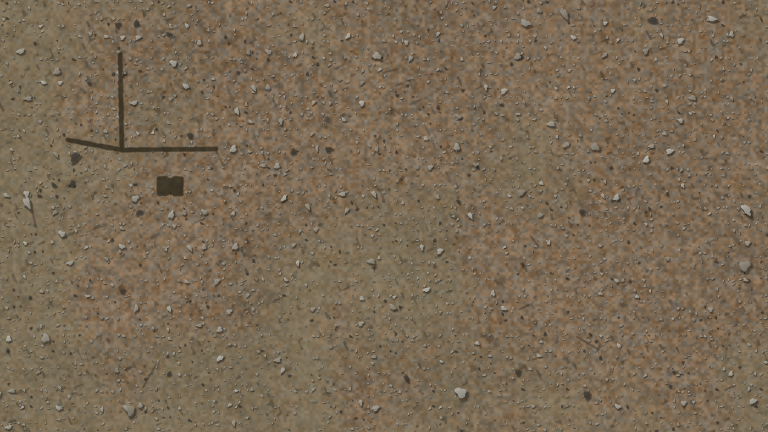
Write a WebGL 2 fragment shader that draws this texture.

```glsl
#version 300 es
precision highp float;
// Damp brown sand strewn with pale shell chips, dark pebbles and a few twigs.
uniform vec2 u_resolution;
out vec4 fragColor;

float hash(vec2 p) {
  return fract(sin(dot(p, vec2(127.1, 311.7))) * 43758.5453);
}

float noise(vec2 p) {
  vec2 i = floor(p), f = fract(p);
  f = f * f * (3.0 - 2.0 * f);
  return mix(mix(hash(i), hash(i + vec2(1, 0)), f.x),
             mix(hash(i + vec2(0, 1)), hash(i + vec2(1, 1)), f.x), f.y);
}

float fbm(vec2 p) {
  float sum = 0.0, amp = 0.5;
  for (int i = 0; i < 5; i++) {
    sum += amp * noise(p);
    p = mat2(1.6, 1.2, -1.2, 1.6) * p + 7.3;
    amp *= 0.5;
  }
  return sum;
}

vec2 rotate(vec2 p, float a) {
  return mat2(cos(a), -sin(a), sin(a), cos(a)) * p;
}

float segment(vec2 p, vec2 a, vec2 b) {
  vec2 ab = b - a;
  return length(p - a - ab * clamp(dot(p - a, ab) / dot(ab, ab), 0.0, 1.0));
}

// Signed distance to an uneven, elongated chip
float chip(vec2 p, float radius, float seed) {
  p = rotate(p, seed * 6.28);
  p.y *= 1.15 + 0.8 * fract(seed * 7.0);
  float a = atan(p.y, p.x + 1e-5);
  return length(p) - radius * (1.0 + 0.16 * sin(3.0 * a + seed * 40.0) + 0.08 * cos(5.0 * a));
}

// One scattered layer of chips with shadows to the lower right
vec3 scatter(vec3 col, vec2 p, float freq, float density, vec2 sizes, float paleness) {
  vec2 q = p * freq, cell = floor(q);
  float soft = 0.8 * freq / u_resolution.y;
  for (int y = -1; y <= 1; y++) {
    for (int x = -1; x <= 1; x++) {
      vec2 id = cell + vec2(x, y) + freq * 3.0;
      if (hash(id) > density) continue;
      float seed = hash(id + 17.3), tone = hash(id + 41.9);
      float radius = mix(sizes.x, sizes.y, pow(hash(id + 5.7), 2.0));
      vec2 centre = cell + vec2(x, y) + 0.2 + 0.6 * vec2(hash(id + 2.1), hash(id + 9.4));
      vec2 d = q - centre;
      float shadow = chip(d - radius * vec2(0.3, -0.5), radius, seed);
      float body = chip(d, radius, seed);
      col *= 1.0 - 0.4 * (1.0 - smoothstep(-soft, soft + 0.4 * radius, shadow));
      vec3 shell = mix(vec3(0.51, 0.48, 0.43), vec3(0.70, 0.70, 0.67), tone * paleness);
      if (tone < 0.13) shell = vec3(0.26, 0.245, 0.22);
      shell *= 1.0 + 0.12 * clamp(dot(d, vec2(-0.5, 0.8)) / radius, -1.0, 1.0);
      col = mix(col, shell, 0.9 * (1.0 - smoothstep(-soft, soft, body)));
    }
  }
  return col;
}

void main() {
  vec2 p = gl_FragCoord.xy / u_resolution.y;
  float px = 1.0 / u_resolution.y;

  // Broad patches of olive silt and coarser reddish sand
  float coarse = smoothstep(0.33, 0.62, fbm(p * 3.2 + 4.0));
  vec3 col = mix(vec3(0.485, 0.435, 0.345), vec3(0.485, 0.415, 0.335), coarse);
  col *= 0.93 + 0.14 * fbm(p * 7.0 + 31.0);

  // Fine grains in brightness and warmth
  float grain = 0.6 * noise(p * 150.0) + 0.4 * noise(rotate(p, 0.6) * 85.0 + 20.0) - 0.5;
  col += grain * mix(0.13, 0.20, coarse);
  float warmth = noise(rotate(p, 1.1) * 120.0 + 60.0) - 0.45;
  col += warmth * vec3(0.06, 0.0, -0.05) * mix(0.6, 1.3, coarse);
  float pits = smoothstep(0.80, 0.95, noise(rotate(p, 2.0) * 95.0 + 11.0));
  col *= 1.0 - 0.22 * pits;

  // Shell grit, chips and larger shells
  col = scatter(col, p, 78.0, 0.34, vec2(0.14, 0.32), 0.7);
  col = scatter(col, p + 3.7, 27.0, 0.20, vec2(0.11, 0.24), 0.9);
  col = scatter(col, p + 8.2, 9.0, 0.13, vec2(0.07, 0.14), 1.0);

  // Short loose twigs
  for (int i = 0; i < 5; i++) {
    vec2 k = vec2(i, 3.0);
    vec2 mid = vec2(1.78 * hash(k), hash(k + 6.0));
    vec2 reach = rotate(vec2(0.012 + 0.02 * hash(k + 8.0), 0.0), 6.28 * hash(k + 4.0));
    float twig = segment(p, mid - reach, mid + reach) - 0.002;
    col = mix(col, vec3(0.30, 0.265, 0.22), 0.75 * (1.0 - smoothstep(-px, px, twig)));
  }

  // Three long dark sticks meeting at a joint, and a notched flake beside them
  vec2 joint = vec2(0.282, 0.653);
  float dark = segment(p, joint, vec2(0.278, 0.873));
  dark = min(dark, segment(p, joint, vec2(0.157, 0.676)));
  dark = min(dark, segment(p, joint, vec2(0.500, 0.655))) - 0.0055;
  vec2 f = abs(p - vec2(0.394, 0.569));
  float flake = length(max(f - vec2(0.025, 0.017), 0.0)) - 0.006;
  flake = max(flake, 0.010 - length(f - vec2(0.0, 0.029)));
  dark = min(dark, flake) + 0.002 * (noise(p * 110.0) - 0.5);
  vec3 bark = vec3(0.235, 0.205, 0.15) + 0.06 * grain;
  col = mix(col, bark, 0.95 * (1.0 - smoothstep(-px, px, dark)));

  fragColor = vec4(clamp(col, 0.0, 1.0), 1.0);
}
```
